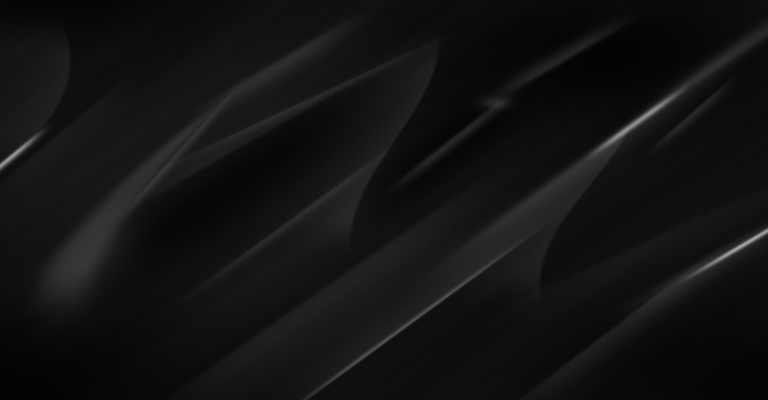
This background is drawn by a Shadertoy shader. Its source:

```glsl
// Light along a-b: separate falloff above and below the line, faded ends
float streak(vec2 p, vec2 a, vec2 b, float above, float below) {
    vec2 dir = b - a, q = p - a;
    float t = dot(q, dir) / dot(dir, dir);
    float s = (dir.x * q.y - dir.y * q.x) / length(dir);
    float r = s / (s > 0.0 ? above : below);
    return exp(-r * r) * smoothstep(0.0, 0.4, t) * (1.0 - smoothstep(0.6, 1.0, t));
}

// Soft elliptical spot
float spot(vec2 p, vec2 center, vec2 radius) {
    vec2 q = (p - center) / radius;
    return exp(-dot(q, q));
}

// Veil that is brightest at its right edge; d is the distance past that edge
float veil(float d, float depth) {
    return exp(min(d, 0.0) / depth) * (1.0 - smoothstep(-0.025, 0.025, d));
}

// Fades a range in and out
float span(float v, float lo, float hi, float soft) {
    return smoothstep(lo, lo + soft, v) * (1.0 - smoothstep(hi - soft, hi, v));
}

void mainImage(out vec4 fragColor, in vec2 fragCoord) {
    vec2 p = fragCoord / iResolution.xy * vec2(7.68, 4.0);
    float across = dot(p, vec2(-0.588, 0.809));
    float along = dot(p, vec2(0.809, 0.588));

    // Dim brushed ground
    float brush = sin(across * 9.0 + sin(along * 0.8)) + 0.6 * sin(across * 23.0 + along * 0.7)
                + 0.4 * sin(across * 41.0 - along);
    float light = 0.058 + 0.004 * brush;
    light += 0.035 * streak(p, vec2(-0.8, 1.0), vec2(4.2, 4.2), 0.5, 0.6);
    light += 0.030 * streak(p, vec2(1.0, 0.4), vec2(5.2, 3.0), 0.3, 0.5);

    // Dark hollows
    light *= 1.0 - 0.85 * spot(p, vec2(0.0, 0.0), vec2(1.7, 0.9));
    light *= 1.0 - 0.80 * spot(p, vec2(6.1, 3.45), vec2(1.5, 0.6));
    light *= 1.0 - 0.70 * spot(p, vec2(7.5, 0.2), vec2(1.6, 0.7));
    light *= 1.0 - 0.75 * spot(p, vec2(0.6, 4.1), vec2(1.3, 0.45));
    light *= 1.0 - 0.65 * streak(p, vec2(0.6, 1.0), vec2(4.2, 3.4), 0.28, 0.35);
    light *= 1.0 - 0.70 * streak(p, vec2(3.3, 1.6), vec2(5.6, 3.4), 0.3, 0.25);

    // Upper left veil and its glint
    float edge = 0.7 - 0.6 * pow(3.4 - p.y, 2.0);
    light += 0.065 * veil(p.x - edge, 0.6) * span(p.y, 2.2, 3.9, 0.5);
    light += 0.50 * streak(p, vec2(-0.5, 1.93), vec2(0.55, 2.79), 0.02, 0.035);
    light += 0.04 * streak(p, vec2(-0.3, 1.9), vec2(1.5, 3.4), 0.02, 0.2);

    // Left folded ribbon
    float u = p.y - 1.32;
    edge = 1.08 + (0.42 + 0.18 * u) * u;
    float ribbonWidth = mix(0.75, 0.10, clamp(u / 1.75, 0.0, 1.0));
    light += 0.10 * span(p.x - edge, -ribbonWidth, 0.02, 0.06 + 0.3 * ribbonWidth)
           * span(p.y, 0.8, 3.2, 0.6);
    light += 0.10 * streak(p, vec2(1.1, 1.7), vec2(2.5, 3.27), 0.02, 0.05);
    light += 0.09 * streak(p, vec2(1.8, 2.78), vec2(3.8, 3.95), 0.04, 0.12);
    light += 0.06 * streak(p, vec2(0.2, 0.6), vec2(1.5, 1.95), 0.25, 0.25);

    // Central curved veil with fine creases
    edge = 3.95 + 0.45 * sin((p.y - 2.6) * 1.5);
    light += 0.085 * veil(p.x - edge, 0.38) * span(p.y, 1.4, 3.75, 0.5);
    light += 0.07 * streak(p, vec2(1.3, 2.16), vec2(4.8, 3.80), 0.015, 0.05);
    light += 0.08 * streak(p, vec2(1.6, 0.83), vec2(4.2, 2.73), 0.02, 0.05);
    light += 0.05 * streak(p, vec2(1.0, 1.75), vec2(4.0, 3.45), 0.12, 0.02);

    // Slim leaf right of the center
    light += 0.13 * streak(p, vec2(3.75, 1.98), vec2(5.3, 3.20), 0.03, 0.06);
    light += 0.12 * streak(p, vec2(4.7, 2.87), vec2(6.5, 3.92), 0.09, 0.035);
    light += 0.12 * spot(p, vec2(4.95, 2.97), vec2(0.14, 0.06));

    // Broad lower bands
    light += 0.065 * streak(p, vec2(1.2, -0.35), vec2(5.2, 2.45), 0.04, 0.30);
    light += 0.065 * streak(p, vec2(2.4, -0.48), vec2(6.1, 2.24), 0.35, 0.02);
    light += 0.20 * streak(p, vec2(2.5, -0.40), vec2(5.5, 1.79), 0.025, 0.013);

    // Main twisted ribbon, with its bright knot
    edge = 5.9 + 0.5 * sin((p.y - 2.15) * 1.6);
    float ridge = p.y - 1.2 - 0.726 * (p.x - 4.2);
    light += 0.075 * veil(p.x - edge, 0.6) * span(p.y, 0.9, 2.9, 0.4)
           * (1.0 - smoothstep(-0.03, 0.06, ridge));
    light += 0.10 * streak(p, vec2(4.0, 1.06), vec2(8.0, 3.96), 0.05, 0.14);
    light += 0.10 * streak(p, vec2(6.2, 2.70), vec2(8.6, 4.30), 0.10, 0.05);
    light += 0.40 * streak(p, vec2(5.8, 2.37), vec2(6.95, 3.19), 0.03, 0.03);

    // Right side creases and glint
    light += 0.10 * streak(p, vec2(6.4, 2.4), vec2(7.45, 3.32), 0.015, 0.06);
    light += 0.03 * streak(p, vec2(4.6, 0.7), vec2(8.5, 2.5), 0.03, 0.25);
    light += 0.07 * streak(p, vec2(4.8, -0.32), vec2(7.4, 1.67), 0.02, 0.16);
    light += 0.09 * streak(p, vec2(6.0, 0.77), vec2(8.2, 2.02), 0.05, 0.15);
    light += 0.50 * streak(p, vec2(6.7, 1.12), vec2(8.4, 2.12), 0.02, 0.025);

    fragColor = vec4(vec3(clamp(light, 0.0, 1.0)), 1.0);
}
```
